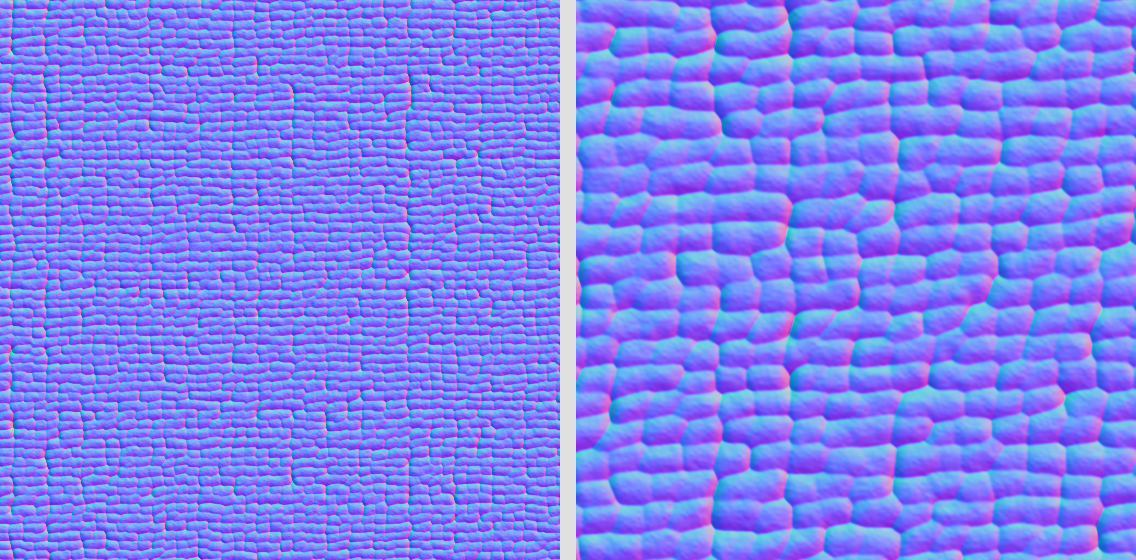
Left, the full canvas; right, a detail of the centre.
Write a Shadertoy shader that draws this texture map.

```glsl
// Tangent-space normal map of a coarse woven cloth: rows of pillow-like stitches.
// Each stitch is a dome on a jittered lattice; domes are blended by a soft maximum,
// fine fibre noise is added, and the slopes of that height become the colours.

const vec2 STITCHES = vec2(48.0, 60.0);   // columns and rows across the canvas
const float ASPECT = 1.25;                // stitch width in row heights
const float SLOPE_STEP = 0.055;           // half width of the slope filter, in rows
const float CREASE_SHARPNESS = 32.0;

vec2 hash2(vec2 p) {
    vec3 q = fract(vec3(p.xyx) * vec3(0.1031, 0.1030, 0.0973));
    q += dot(q, q.yzx + 33.33);
    return fract((q.xx + q.yz) * q.zy);
}

// Value noise repeating after a whole number of cells
float noise(vec2 p, vec2 period) {
    vec2 i = floor(p), f = fract(p);
    vec2 u = f * f * f * (f * (f * 6.0 - 15.0) + 10.0);
    float a = hash2(mod(i, period)).x;
    float b = hash2(mod(i + vec2(1.0, 0.0), period)).x;
    float c = hash2(mod(i + vec2(0.0, 1.0), period)).x;
    float d = hash2(mod(i + vec2(1.0, 1.0), period)).x;
    return mix(mix(a, b, u.x), mix(c, d, u.x), u.y);
}

// Depth below the crown of one stitch: round across the row, flat along it
float stitchDepth(vec2 offset, float tilt, float endSlope) {
    float across = offset.y - tilt * offset.x;
    float along = offset.x * offset.x;
    return 0.76 * across * across + endSlope * along * along;
}

// Soft maximum of the domes around a lattice point
float weaveHeight(vec2 lattice) {
    vec2 base = floor(lattice);
    float total = 0.0;
    for (int y = -1; y <= 1; y++) {
        for (int x = -1; x <= 1; x++) {
            vec2 cell = base + vec2(x, y);
            vec2 id = mod(cell, STITCHES);
            vec2 place = hash2(id + 7.0) - 0.5;
            vec2 shape = hash2(id + 131.0);
            vec2 lift = hash2(id + 277.0);
            float columnShift = hash2(vec2(id.x, 411.0)).x - 0.5;
            float rowShift = hash2(vec2(523.0, id.y)).y - 0.5;
            vec2 centre = cell + 0.5 + place * vec2(0.42, 0.34)
                        + vec2(columnShift * 0.34, rowShift * 0.16);
            vec2 offset = (lattice - centre) * vec2(ASPECT, 1.0);
            float tilt = 0.12 + 0.36 * (shape.x - 0.5);
            float depth = stitchDepth(offset, tilt, mix(0.35, 0.95, shape.y));
            total += exp(-CREASE_SHARPNESS * (depth + 0.07 * lift.x));
        }
    }
    return log(total) / CREASE_SHARPNESS;
}

// Small wrinkles and fibres on the yarn
float fibreHeight(vec2 lattice) {
    return 0.075 * noise(lattice * 2.0, STITCHES * 2.0)
         + 0.032 * noise(lattice * 4.0 + 0.37, STITCHES * 4.0)
         + 0.016 * noise(lattice * 8.0 + 0.71, STITCHES * 8.0);
}

// Cloth height at a point measured in row heights
float clothHeight(vec2 p) {
    vec2 lattice = p / vec2(ASPECT, 1.0);
    float sway = noise(lattice * 0.25, STITCHES * 0.25) - 0.5;
    float drift = noise(lattice * 0.5 + 5.3, STITCHES * 0.5) - 0.5;
    return weaveHeight(lattice + vec2(0.35 * drift, 0.4 * sway)) + fibreHeight(lattice);
}

// Central differences, wide enough to smooth the creases
vec3 surfaceNormal(vec2 p, float reach) {
    vec2 e = vec2(reach, 0.0);
    vec2 slope = vec2(clothHeight(p + e.xy) - clothHeight(p - e.xy),
                      clothHeight(p + e.yx) - clothHeight(p - e.yx)) / (2.0 * reach);
    return normalize(vec3(-slope, 1.0));
}

void mainImage(out vec4 fragColor, in vec2 fragCoord) {
    vec2 uv = fragCoord / iResolution.xy;
    vec2 p = uv * STITCHES * vec2(ASPECT, 1.0);
    vec3 normal = surfaceNormal(p, SLOPE_STEP);
    vec3 colour = 0.5 + 0.5 * normal;
    colour.r -= 0.012;
    fragColor = vec4(colour, 1.0);
}
```
